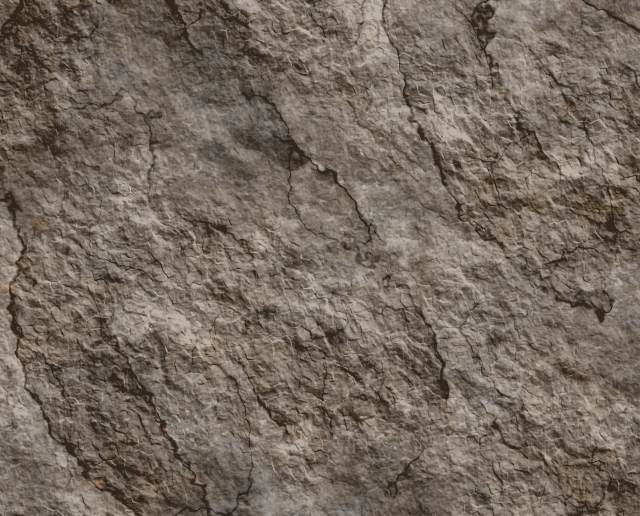
This texture is drawn by a WebGL 1 fragment shader. Its source:

```glsl
precision highp float;
uniform vec2 u_resolution;

const vec3 SHADOW = vec3(0.19, 0.15, 0.11);
const vec3 STONE = vec3(0.45, 0.40, 0.355);
const vec3 PALE = vec3(0.73, 0.69, 0.65);
const vec3 WARM_SHIFT = vec3(0.03, 0.0, -0.035);
const vec3 RUST_SHIFT = vec3(0.08, 0.0, -0.05);
const vec2 LIGHT_DIR = vec2(0.50, 0.87);
const vec2 CRACK_DIR = vec2(0.57, -0.82);

float hash(vec2 p) {
  vec3 q = fract(p.xyx * vec3(0.1031, 0.1030, 0.0973));
  q += dot(q, q.yzx + 33.33);
  return fract((q.x + q.y) * q.z);
}

vec2 randomDir(vec2 cell) {
  float a = 6.2832 * hash(cell);
  return vec2(cos(a), sin(a));
}

// Gradient noise, roughly -1 to 1
float noise(vec2 p) {
  vec2 i = floor(p), f = fract(p);
  vec2 u = f * f * f * (f * (f * 6.0 - 15.0) + 10.0);
  vec2 e = vec2(1.0, 0.0);
  float a = dot(randomDir(i), f);
  float b = dot(randomDir(i + e), f - e);
  float c = dot(randomDir(i + e.yx), f - e.yx);
  float d = dot(randomDir(i + e.xx), f - e.xx);
  return 1.4 * mix(mix(a, b, u.x), mix(c, d, u.x), u.y);
}

// Coordinates along and across the cracks
vec2 alongCracks(vec2 p) {
  return vec2(dot(p, CRACK_DIR), dot(p, vec2(-CRACK_DIR.y, CRACK_DIR.x)));
}

// Chipped planes: each cell is a tilted facet, blended at its edges
float facets(vec2 p, float tilt) {
  vec2 i = floor(p), f = fract(p);
  float sum = 0.0, total = 0.0;
  for (int y = -1; y <= 1; y++) {
    for (int x = -1; x <= 1; x++) {
      vec2 o = vec2(float(x), float(y));
      vec2 jitter = vec2(hash(i + o + 17.3), hash(i + o + 61.7));
      vec2 d = o + jitter - f;
      float w = exp(-16.0 * dot(d, d));
      sum += w * dot(d, randomDir(i + o + 5.1)) * tilt;
      total += w;
    }
  }
  return sum / (total + 1e-6);
}

// Creased fractal relief; rough raises the fine octaves and the chips
float relief(vec2 p, float rough) {
  float h = 0.0, freq = 8.0;
  vec2 q = p + 0.006 * vec2(noise(p * 15.0), noise(p * 15.0 + 40.0));
  vec2 chip = alongCracks(q);
  for (int k = 0; k < 6; k++) {
    float n = noise(q * freq + float(k) * 9.7);
    float weight = k < 2 ? 0.75 : mix(0.6, 1.15, rough);
    h += weight * mix(n, 1.3 * abs(n), 0.5) / freq;
    q = mat2(0.8, 0.6, -0.6, 0.8) * q;
    freq *= 1.85;
  }
  h += facets(chip * vec2(19.0, 23.0), 0.7) / 22.0 * rough;
  return h + facets(chip * vec2(50.0, 56.0) + 8.0, 0.85) / 52.0 * mix(0.3, 1.0, rough);
}

// Signed distance to wandering cracks that run along CRACK_DIR
float crackDistance(vec2 p, vec2 stretch, float seed) {
  float wander = 0.018 * noise(p * 9.0 + seed) + 0.011 * noise(p * 28.0)
               + 0.006 * noise(p * 70.0);
  return noise(alongCracks(p) * stretch + seed) / (stretch.y * 1.2) + wander;
}

float crackLine(float dist, float width) {
  return 1.0 - smoothstep(width * 0.25, width * 1.5, abs(dist));
}

void main() {
  vec2 p = gl_FragCoord.xy / u_resolution.y + vec2(3.2, 1.7);
  vec2 turned = alongCracks(p);

  // Long cracks part smooth slabs from chipped ground
  float longDist = crackDistance(p, vec2(1.2, 2.8), 12.4);
  float longMask = smoothstep(-0.4, 0.0, noise(p * 3.1 + 71.0));
  float slab = 1.0 - smoothstep(-0.004, 0.004, longDist);
  slab *= exp(-abs(longDist) / 0.09) * longMask;

  // Relief under slanting light, highlights held back
  float rough = smoothstep(-0.45, 0.2, noise(p * 2.7 + 4.0) + 0.3 * noise(p * 11.0));
  rough *= 1.0 - 0.6 * slab;
  float reach = 0.0022;
  float slope = (relief(p, rough) - relief(p + LIGHT_DIR * reach, rough)) / reach;
  float tone = 0.418 + 0.062 * slope / (1.0 + (slope > 0.0 ? 0.17 : 0.09) * abs(slope));

  // Broad mottling and fine grain
  tone += 0.10 * noise(p * 2.1 + 20.0) + 0.09 * noise(turned * 5.5 + 3.0);
  tone += 0.06 * noise(turned * 13.0 + 44.0) + 0.05 * noise(turned * 30.0);
  tone += 0.05 * noise(turned * 77.0 + 9.0) + 0.06 * noise(turned * 150.0);
  tone += 0.04 * slab;

  // Shaded pits between the chips
  vec2 pitPos = turned + 0.010 * vec2(noise(p * 31.0), noise(p * 31.0 + 6.0));
  float pits = smoothstep(0.3, 0.6, noise(pitPos * vec2(21.0, 33.0) + 27.0));
  tone -= 0.11 * pits * mix(0.3, 1.0, rough);

  // Pale mineral stains and lichen specks
  float stain = smoothstep(0.35, 0.7, noise(p * 6.5 + 31.0) + 0.4 * noise(turned * 38.0 + 7.0));
  float speckZone = smoothstep(0.0, 0.5, noise(p * 4.0 + 53.0));
  float specks = smoothstep(0.3, 0.6, noise(turned * 85.0 + 11.0)) * speckZone;
  tone += 0.11 * stain + 0.12 * specks;

  // Crack lines with a shaded lip, branching seams and hairlines
  float longWidth = 0.0036 + 0.003 * noise(p * 25.0 + 2.0);
  float lip = exp(-abs(longDist) / 0.018) * longMask;
  tone -= lip * mix(-0.02, 0.12, smoothstep(-0.003, 0.003, longDist));
  tone -= 0.24 * crackLine(longDist, longWidth) * longMask;
  float seamDist = crackDistance(p, vec2(3.2, 5.0), 37.9);
  float seamMask = smoothstep(-0.2, 0.2, noise(p * 6.0 + 83.0));
  tone -= seamMask * (0.17 * crackLine(seamDist, 0.0024)
        + 0.06 * exp(-abs(seamDist) / 0.008));
  float hairDist = crackDistance(p, vec2(9.0, 11.0), 58.3);
  float hairMask = smoothstep(-0.1, 0.2, noise(p * 9.0 + 19.0)) * mix(0.3, 1.0, rough);
  tone -= 0.14 * crackLine(hairDist, 0.0019) * hairMask;

  // Stone ramp, then warm ochre against cool grey
  vec3 color = mix(SHADOW, STONE, clamp((tone - 0.15) / 0.25, 0.0, 1.0));
  color = mix(color, PALE, clamp((tone - 0.40) / 0.29, 0.0, 1.0));
  float warmth = 0.5 * noise(p * 4.5 + 90.0) + 0.5 * noise(p * 19.0 + 15.0) + 0.3 * (rough - 0.6);
  float rust = smoothstep(0.45, 0.9, noise(p * 24.0 + 66.0)) * (0.2 + lip);
  color += WARM_SHIFT * (warmth - 0.4 * specks) + RUST_SHIFT * rust;
  gl_FragColor = vec4(clamp(color, 0.0, 1.0), 1.0);
}
```
